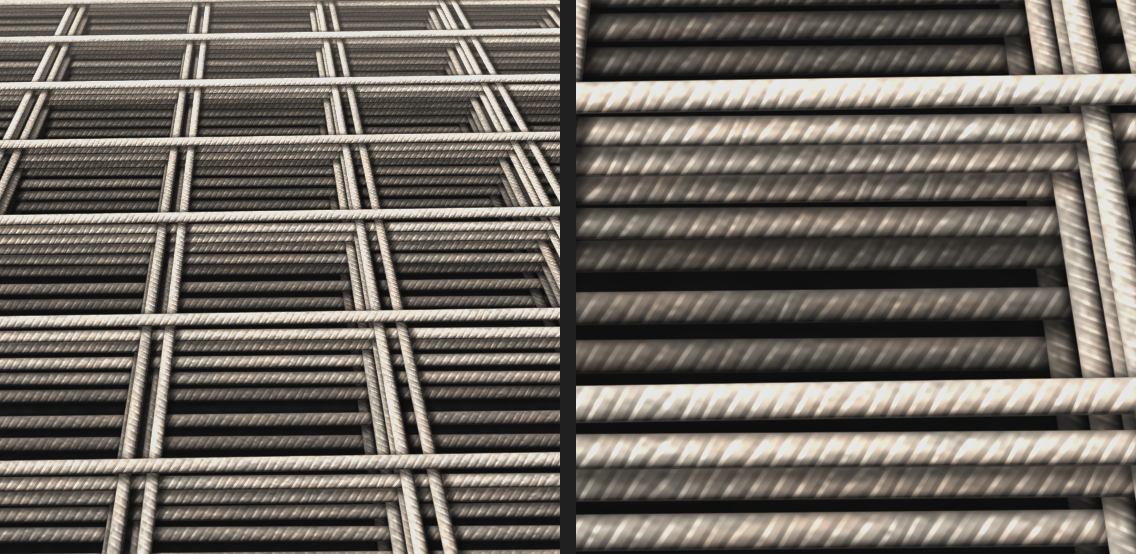
Left: the whole. Right: its middle third, enlarged.
Write a Shadertoy shader that draws this pattern.

```glsl
// A stack of ribbed steel mesh mats seen in perspective, with dark gaps between.
// Rows are even in 1/depth and columns fan out from one vanishing point; the
// mats are painted back to front as shaded cylinders with contact shadows.

const int   MATS        = 8;
const vec2  VANISH      = vec2(0.449, -0.651); // canvas widths, y down from the top
const float ROW_START   = 0.676;   // inverse depth of the lowest full row
const float ROW_STEP    = 0.1444;  // inverse depth between rows
const float ROW_TILT    = 0.0155;
const float NEAR_SQUEEZE = 0.82;   // tighter packing in the nearest cell
const float COL_START   = -0.150;  // slope of one column
const float COL_STEP    = 0.335;   // slope between columns
const float PAIR_GAP    = 0.033;   // gap of the doubled top columns
const float TOP_RADIUS  = 0.0091;  // rows of the top mat
const float ROW_RADIUS  = 0.0085;  // rows of the lower mats
const float COL_RADIUS  = 0.0081;
const float RIB_PITCH   = 0.0112;
const float RIB_SLANT   = 0.5;
const float RIBS_PER_ROW = 24.0;
const float MAT_DROP    = 0.028;   // parallax of each lower mat
const float TOP_LIGHT   = 1.20;
const float DEEP_LIGHT  = 0.36;    // share of light left at the deepest mat
const float COL_LIGHT   = 0.90;
const vec3  STEEL       = vec3(1.0, 0.93, 0.84);
const vec3  RUST        = vec3(1.0, 0.88, 0.77);
const vec3  HAZE        = vec3(0.66, 0.61, 0.55);
const vec3  GAP         = vec3(0.055, 0.05, 0.05);

float hash(vec2 p) {
    return fract(sin(dot(p, vec2(127.1, 311.7))) * 43758.5453);
}

float noise(vec2 p) {
    vec2 i = floor(p), f = fract(p);
    f = f * f * (3.0 - 2.0 * f);
    return mix(mix(hash(i), hash(i + vec2(1, 0)), f.x),
               mix(hash(i + vec2(0, 1)), hash(i + vec2(1, 1)), f.x), f.y);
}

// Paints one bar: d is the signed distance to its axis, along counts ribs.
void paintBar(inout vec3 col, float d, float radius, float along,
              float ribAmount, float light, float seed, float pixel) {
    float t = d / radius;
    col *= mix(0.3, 1.0, smoothstep(0.9, 2.3, abs(t - 0.35)));

    // Round body lit from above and to the left
    float body = sqrt(max(1.0 - t * t, 0.0));
    float lit = 0.13 + 0.84 * max(0.86 * body - 0.50 * t, 0.0);

    // Mill scale and rust
    float wear = noise(vec2(along * 0.22, seed * 91.0 + t));
    float grain = noise(vec2(along * 2.3, seed * 57.0 + t * 3.0));

    // Slanted ribs: short uneven glints, each with a dark foot
    float wobble = 0.5 * noise(vec2(along * 0.6, seed * 33.0));
    float phase = 6.2832 * (along + RIB_SLANT * t + wobble);
    float crest = smoothstep(0.4, 1.0, cos(phase)) * (0.5 + grain);
    float foot = smoothstep(0.2, 1.0, cos(phase + 1.9));
    lit += ribAmount * body * body * (0.32 * crest - 0.20 * foot);

    lit *= light * (0.74 + 0.30 * wear + 0.32 * grain);
    vec3 paint = lit * mix(STEEL, RUST, smoothstep(0.3, 0.9, wear)) + 0.015;
    col = mix(col, paint, 1.0 - smoothstep(-pixel, pixel, abs(d) - radius));
}

void paintColumn(inout vec3 col, float slope, float depth, float shift,
                 float mat, float light, float pixel) {
    float drop = 1.0 + MAT_DROP * mat;
    float c = (slope * drop - COL_START - shift) / COL_STEP;
    float id = floor(c + 0.5);
    float d = (c - id) * COL_STEP * depth / drop * inversesqrt(1.0 + slope * slope);
    float seed = hash(vec2(id + shift * 7.0, mat + 3.0));
    float along = (1.0 / depth - ROW_START) / ROW_STEP * RIBS_PER_ROW;
    paintBar(col, d, COL_RADIUS * depth, along, 0.7 * smoothstep(0.75, 1.1, depth),
             light * COL_LIGHT * mix(0.88, 1.08, seed), seed, pixel);
}

void paintRow(inout vec3 col, float x, float depth, float mat,
              float light, float pixel) {
    // Lower mats show further down each cell, with widening gaps
    bool top = mat < 0.5;
    float offset = top ? 0.0 : 0.05 + 0.075 * mat + 0.0062 * mat * mat;
    float tilt = top ? ROW_TILT : ROW_TILT * mix(0.2, 0.75, hash(vec2(mat, 8.0)));
    float s = depth + tilt * (x - 0.5);
    float id = floor((1.0 / s - ROW_START) / ROW_STEP + offset + 0.5);
    float seed = hash(vec2(id, mat));
    if (id < 0.5) offset *= NEAR_SQUEEZE;
    float axis = 1.0 / (ROW_START + ROW_STEP * (id - offset));
    axis += top ? 0.0 : (seed - 0.5) * 0.006 * axis;
    float along = (x - VANISH.x) / (axis * RIB_PITCH) + seed * 9.0;
    paintBar(col, s - axis, (top ? TOP_RADIUS : ROW_RADIUS) * axis, along,
             smoothstep(0.5, 0.95, axis), light * mix(0.84, 1.14, seed), seed, pixel);
}

void mainImage(out vec4 fragColor, in vec2 fragCoord) {
    float pixel = 1.0 / iResolution.x;
    vec2 p = vec2(fragCoord.x, iResolution.y - fragCoord.y) * pixel;
    float depth = p.y - VANISH.y;
    float slope = (p.x - VANISH.x) / depth;
    vec3 col = GAP * (0.7 + 0.6 * noise(p * 60.0));

    // Mats from the deepest to the top one
    for (int i = MATS - 1; i >= 0; i--) {
        float mat = float(i);
        float light = TOP_LIGHT * mix(1.0, DEEP_LIGHT, smoothstep(-0.5, 6.5, mat));
        float shift = i == 0 ? 0.0 : 0.03 * (hash(vec2(mat, 21.0)) - 0.5);
        if (i == 0) paintColumn(col, slope, depth, PAIR_GAP, mat, light * 0.95, pixel);
        paintColumn(col, slope, depth, shift, mat, light, pixel);
        paintRow(col, p.x, depth, mat, light, pixel);
    }

    // Brighter, paler far edge, then a soft shoulder on the highlights
    float far = smoothstep(0.35, 0.0, p.y);
    col = mix(col * (1.0 + 0.3 * far), HAZE, 0.25 * far * far);
    col = clamp(col, 0.0, 1.0);
    col = 0.045 + col * (1.07 - 0.21 * col);
    fragColor = vec4(col, 1.0);
}
```
